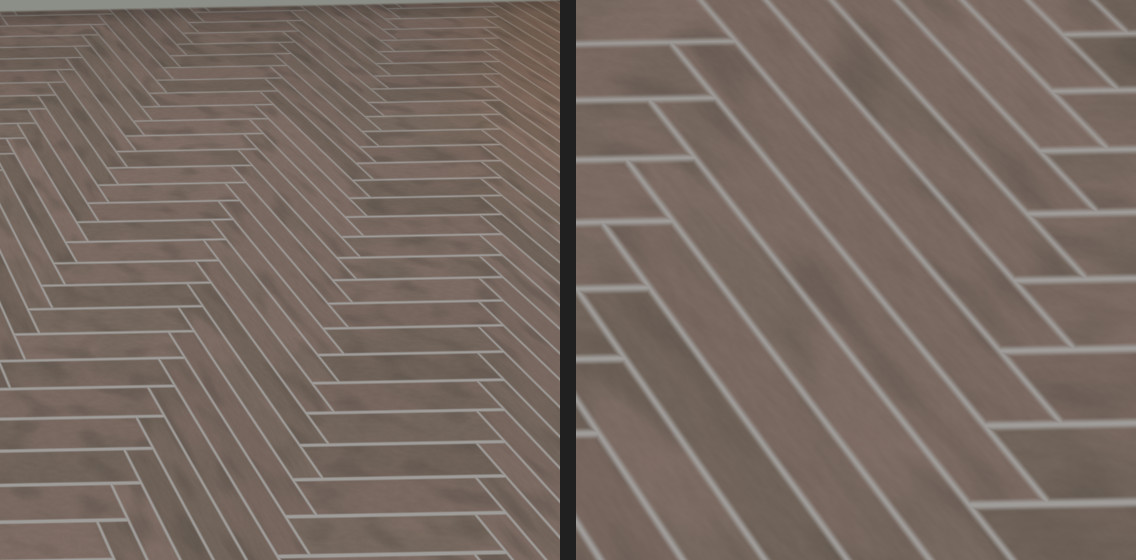
Left: the whole. Right: its middle third, enlarged.
Reproduce this texture procedurally as a Shadertoy shader.

```glsl
// Herringbone floor of brown planks with pale joints, seen in perspective below a strip of wall.

#define PLANK_LENGTH 6.0    // in plank widths
#define JOINT_WIDTH 0.095   // in plank widths
#define EDGE_BLUR 0.0021    // in canvas heights
#define TONE_SPREAD 0.035   // brightness variation between planks
#define STAIN_AMOUNT 0.42   // strength of the dark blotches
#define GRAIN_AMOUNT 0.035  // fine surface mottling
#define RUST_TONE vec3(0.480, 0.413, 0.381)
#define OLIVE_TONE vec3(0.443, 0.392, 0.354)
#define STAIN_TONE vec3(0.350, 0.315, 0.285)
#define JOINT_TONE vec3(0.625, 0.615, 0.605)
#define WALL_TONE vec3(0.550, 0.560, 0.530)

float hash(vec2 p) {
    vec3 q = fract(vec3(p.xyx) * 0.1031);
    q += dot(q, q.yzx + 33.33);
    return fract((q.x + q.y) * q.z);
}

vec2 gradient(vec2 cell) {
    float angle = 6.2832 * hash(cell);
    return vec2(cos(angle), sin(angle));
}

float gradientNoise(vec2 p) {
    vec2 i = floor(p), f = fract(p);
    vec2 s = f * f * f * (f * (f * 6.0 - 15.0) + 10.0);
    vec2 e = vec2(1.0, 0.0);
    float low = mix(dot(gradient(i), f), dot(gradient(i + e), f - e), s.x);
    float high = mix(dot(gradient(i + e.yx), f - e.yx), dot(gradient(i + 1.0), f - 1.0), s.x);
    return mix(low, high, s.y);
}

// Canvas position to floor position, in plank widths
vec2 floorPosition(vec2 uv) {
    mat3 floorToCanvas = mat3(
        0.04466, 0.00085, 0.0,
        -0.01888, 0.05577, 0.02935,
        0.0944, 0.4483, 1.0);
    vec3 q = inverse(floorToCanvas) * vec3(uv, 1.0);
    return q.xy / q.z;
}

// Gives the position in the plank (along, across) and its id; true if it lies crosswise
bool herringbone(vec2 p, out vec2 local, out vec2 id) {
    float period = 2.0 * PLANK_LENGTH;
    vec2 cell = floor(p);
    float across = p.x - cell.y;
    local = vec2(mod(across, period), fract(p.y));
    id = vec2(cell.y, floor(across / period));
    if (local.x < PLANK_LENGTH) return true;
    float along = p.y - cell.x + period - 1.0;
    local = vec2(mod(along, period), fract(p.x));
    id = vec2(cell.x, floor(along / period) + 57.0);
    return false;
}

vec3 plankColor(vec2 local, vec2 id) {
    float seed = hash(id + 71.0);
    vec2 q = local + vec2(seed * 91.0, hash(id + 133.0) * 57.0);

    // Tone of the whole plank, drifting along its length
    float drift = gradientNoise(q * vec2(0.55, 0.9));
    vec3 color = mix(RUST_TONE, OLIVE_TONE, smoothstep(0.15, 0.95, seed + drift * 0.9));
    color *= 1.0 + TONE_SPREAD * (2.0 * hash(id + 19.0) - 1.0);

    // Dark blotches, stronger near the ends
    float ends = smoothstep(1.8, 0.2, min(local.x, PLANK_LENGTH - local.x));
    float blotch = gradientNoise(q * vec2(0.8, 1.5) + 23.0);
    color = mix(color, STAIN_TONE, STAIN_AMOUNT * smoothstep(0.0, 0.55, blotch + 0.12 * ends));

    // Fine streaks and mottling
    float grain = gradientNoise(q * vec2(3.0, 8.0)) + 0.6 * gradientNoise(q * vec2(11.0, 15.0));
    return color * (1.0 + GRAIN_AMOUNT * grain);
}

void mainImage(out vec4 fragColor, in vec2 fragCoord) {
    vec2 uv = fragCoord / iResolution.xy;
    vec2 p = floorPosition(uv);

    // Blur radius in floor units for each axis
    vec2 dx = dFdx(p), dy = dFdy(p);
    vec2 soft = sqrt(dx * dx + dy * dy) * max(0.8, EDGE_BLUR * iResolution.y);

    vec2 local, id;
    bool crosswise = herringbone(p, local, id);
    vec3 color = plankColor(local, id);

    // Joints around the plank
    vec2 edge = min(local, vec2(PLANK_LENGTH, 1.0) - local);
    if (!crosswise) soft = soft.yx;
    vec2 joint = 1.0 - smoothstep(0.5 * JOINT_WIDTH - soft, 0.5 * JOINT_WIDTH + soft, edge);
    float fade = mix(1.0, 0.72, smoothstep(0.55, 1.0, uv.y));
    color = mix(color, JOINT_TONE, max(joint.x, joint.y) * fade);

    // Dimmer towards the far end, warmer in the far right corner
    color *= 1.0 - 0.10 * smoothstep(0.75, 1.0, uv.y);
    color *= mix(vec3(1.0), vec3(1.06, 0.99, 0.93), smoothstep(0.7, 1.0, uv.x) * smoothstep(0.5, 0.95, uv.y));

    // Wall strip with a contact shadow
    float wallEdge = mix(0.979, 0.999, uv.x);
    color *= 1.0 - 0.14 * smoothstep(wallEdge - 0.03, wallEdge, uv.y);
    color = mix(color, WALL_TONE, smoothstep(wallEdge - 0.003, wallEdge + 0.003, uv.y));

    fragColor = vec4(color, 1.0);
}
```
